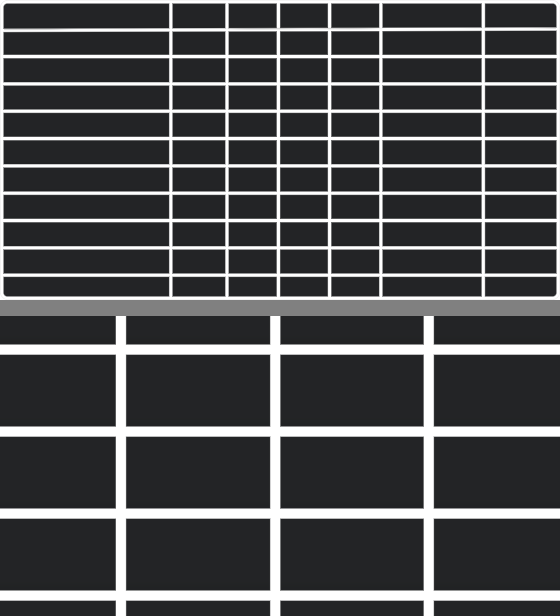
Top, the full canvas; bottom, a detail of the centre.
Reproduce this pattern procedurally as a Shadertoy shader.

```glsl
// Dark table of 7 columns by 11 rows with white rules and a slightly tilted top rule.
#define ASPECT 1.8686
#define RULE_WIDTH 0.0114
#define BORDER 0.0118
#define INNER_RADIUS 0.013
#define OUTER_RADIUS 0.026
#define ROW_PITCH 0.0911
#define FIRST_RULE 0.0827
#define LAST_RULE 9.0
#define TILT 0.0045
#define CELL_COLOR vec3(0.137, 0.142, 0.148)
#define RULE_COLOR vec3(1.0)
#define HAIRLINE_COLOR vec3(0.87)

// Column rules, in canvas heights from the left edge
const float columns[6] = float[6](0.570, 0.7574, 0.929, 1.0998, 1.2708, 1.6127);

float roundedBox(vec2 p, vec2 halfSize, float radius) {
    vec2 q = abs(p) - halfSize + radius;
    return length(max(q, 0.0)) + min(max(q.x, q.y), 0.0) - radius;
}

// Antialiased coverage of the inside of a signed distance
float coverage(float d, float pixel) {
    return clamp(0.5 - d / pixel, 0.0, 1.0);
}

float columnDistance(float x) {
    float d = 10.0;
    for (int i = 0; i < 6; i++) d = min(d, abs(x - columns[i]));
    return d - 0.5 * RULE_WIDTH;
}

// Signed vertical offset from the nearest row rule
float rowOffset(vec2 p, out float row) {
    row = clamp(floor((p.y - FIRST_RULE) / ROW_PITCH + 0.5), 0.0, LAST_RULE);
    float slope = TILT * (p.x / ASPECT - 0.85);
    float tilt = row == LAST_RULE ? slope : 0.0;
    return p.y - FIRST_RULE - row * ROW_PITCH - tilt;
}

// Uneven strength of the grey seam along the top rule
float seamStrength(float x) {
    float wave = 0.6 * sin(x * 7.0 + 0.8) + 0.4 * sin(x * 17.0);
    return 0.3 * smoothstep(-0.3, 0.8, wave);
}

void mainImage(out vec4 fragColor, in vec2 fragCoord) {
    vec2 p = fragCoord / iResolution.xy * vec2(ASPECT, 1.0);
    float pixel = 1.0 / iResolution.y;
    vec2 middle = 0.5 * vec2(ASPECT, 1.0);

    // White rules and rounded frame around the cells
    float row;
    float offset = rowOffset(p, row);
    float rowDistance = abs(offset) - 0.5 * RULE_WIDTH;
    float rules = min(rowDistance, columnDistance(p.x));
    float panel = roundedBox(p - middle, middle - BORDER, INNER_RADIUS);
    float cell = max(panel, -rules);

    // Faint shading towards the lower edge of each cell
    float lowerEdge = smoothstep(0.012, 0.0, offset - 0.5 * RULE_WIDTH) * step(0.0, offset);
    vec3 dark = CELL_COLOR * (1.0 - 0.06 * lowerEdge);

    // Grey seam worn into the top rule
    vec3 light = RULE_COLOR;
    if (row == LAST_RULE && panel < 0.0) {
        float seam = coverage(abs(offset - 0.0035) - 0.0012, 2.0 * pixel);
        light -= seam * seamStrength(p.x);
    }

    // Pale hairline around the outer edge
    float outer = roundedBox(p - middle, middle - 0.001, OUTER_RADIUS);
    light = mix(light, HAIRLINE_COLOR, 0.6 * coverage(abs(outer) - 0.001, pixel));

    fragColor = vec4(mix(light, dark, coverage(cell, 1.3 * pixel)), 1.0);
}
```
